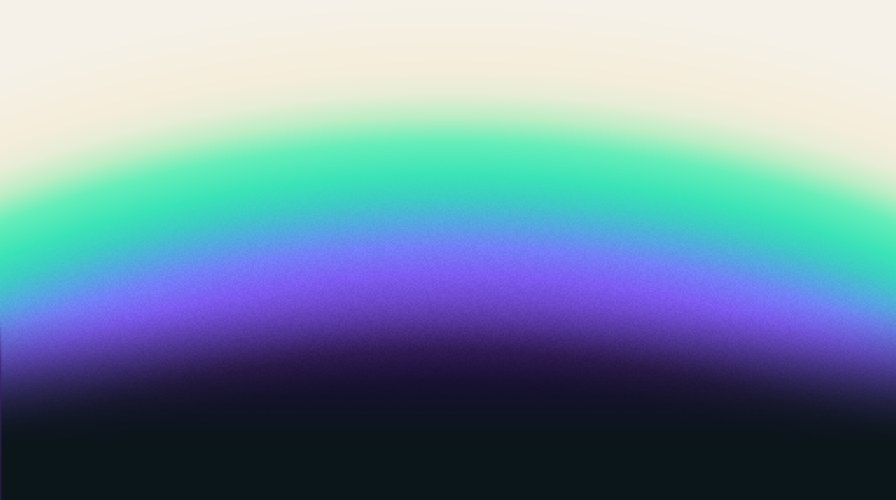
A Shadertoy shader for this background:

```glsl
const vec3 CREAM  = vec3(0.96, 0.945, 0.91);
const vec3 SAND   = vec3(0.96, 0.93, 0.86);
const vec3 PISTACHIO = vec3(0.73, 0.93, 0.77);
const vec3 MINT   = vec3(0.40, 0.93, 0.73);
const vec3 JADE   = vec3(0.23, 0.89, 0.72);
const vec3 TEAL   = vec3(0.24, 0.80, 0.77);
const vec3 SKY    = vec3(0.33, 0.66, 0.88);
const vec3 PERIWINKLE = vec3(0.45, 0.50, 0.97);
const vec3 VIOLET = vec3(0.49, 0.36, 0.95);
const vec3 PURPLE = vec3(0.43, 0.29, 0.81);
const vec3 INDIGO = vec3(0.35, 0.22, 0.65);
const vec3 PLUM   = vec3(0.24, 0.11, 0.41);
const vec3 DUSK   = vec3(0.16, 0.04, 0.31);
const vec3 NIGHT  = vec3(0.04, 0.085, 0.10);

float hash(vec2 p) {
    return fract(sin(dot(p, vec2(12.9898, 78.233))) * 43758.5453);
}

// Linear blend to the next colour between two depths
vec3 blendTo(vec3 base, vec3 next, float start, float end, float depth) {
    return mix(base, next, clamp((depth - start) / (end - start), 0.0, 1.0));
}

// Distance below the crown of a large circle
float arcDepth(vec2 p, float crown, float radius) {
    return radius - length(p - vec2(0.0, crown - radius));
}

// Colours from the pale sky down into the dark
vec3 skyRamp(float depth) {
    vec3 color = blendTo(CREAM, SAND, 0.0, 0.135, depth);
    color = blendTo(color, mix(SAND, PISTACHIO, 0.25), 0.135, 0.187, depth);
    color = blendTo(color, PISTACHIO, 0.187, 0.234, depth);
    color = blendTo(color, MINT, 0.234, 0.285, depth);
    color = blendTo(color, JADE, 0.285, 0.350, depth);
    color = blendTo(color, TEAL, 0.350, 0.397, depth);
    color = blendTo(color, SKY, 0.397, 0.444, depth);
    color = blendTo(color, PERIWINKLE, 0.444, 0.492, depth);
    color = blendTo(color, VIOLET, 0.492, 0.549, depth);
    color = blendTo(color, PURPLE, 0.549, 0.596, depth);
    color = blendTo(color, INDIGO, 0.596, 0.643, depth);
    color = blendTo(color, PLUM, 0.643, 0.701, depth);
    return blendTo(color, DUSK, 0.701, 0.770, depth);
}

// Fine grain, fading in and out over the violet band
float grain(vec2 p, float depth, float cells) {
    float band = smoothstep(0.30, 0.52, depth) * (1.0 - smoothstep(0.65, 0.85, depth));
    return (hash(floor(p * cells)) - 0.5) * band;
}

void mainImage(out vec4 fragColor, in vec2 fragCoord) {
    vec2 uv = fragCoord / iResolution.xy;
    vec2 p = vec2((fragCoord.x - 0.5 * iResolution.x) / iResolution.y, uv.y);

    // Curved bands of light
    float depth = arcDepth(p, 1.0, 2.85);
    vec3 color = skyRamp(depth);
    color += 0.03 * grain(p, depth, 286.0);

    // Level darkness rising from the bottom
    float darkness = smoothstep(0.596, 0.911, 1.0 - uv.y);
    color = mix(color, NIGHT, darkness);

    // Thin violet sliver along the lower left side
    float sliver = 1.0 - smoothstep(0.0005, 0.0025, uv.x);
    sliver *= 1.0 - smoothstep(0.25, 0.38, uv.y);
    color = mix(color, PLUM, 0.6 * sliver);

    fragColor = vec4(clamp(color, 0.0, 1.0), 1.0);
}
```
